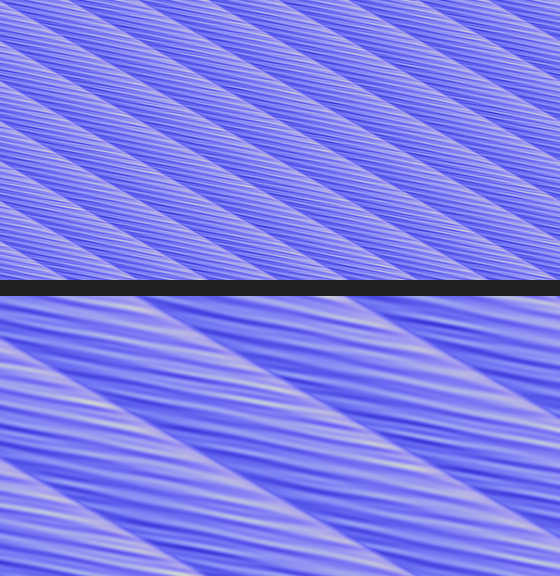
Top, the full canvas; bottom, a detail of the centre.
Write a Shadertoy shader that draws this texture map.

```glsl
#define STRANDS vec2(8.0, 7.0)   // diagonal strands across and down
#define FIBRES vec2(20.0, 49.0)  // fibres across and down
#define STRAND_TILT 0.118
#define FIBRE_TILT 0.118
#define STREAK_TILT 0.056
#define CREASE 0.05              // crease width as a share of a strand
#define STREAK_WAVES 9

const float TAU = 6.2831853;

float hash(float n) {
    return fract(sin(n * 12.9898) * 43758.547);
}

// Layered sines with whole-number frequencies, finer than the fibres
float streaks(vec2 uv) {
    float sum = 0.0;
    for (int i = 0; i < STREAK_WAVES; i++) {
        float n = float(i);
        float scale = mix(1.6, 2.3, n / float(STREAK_WAVES - 1));
        vec2 freq = round(FIBRES * scale + vec2(40.0 * (hash(n + 1.0) - 0.5), 0.0));
        sum += sin(TAU * (dot(freq, uv) + hash(n + 31.0)));
    }
    return sum / sqrt(float(STREAK_WAVES));
}

// Rounded strand slope: light upper side falling to a dark lower side
float strandSlope(float t, float edge) {
    float body = 1.0 - 2.0 * t;
    return mix(-1.0, body, smoothstep(0.0, edge, t));
}

// Tangent-space normal colour for a slope in red and green
vec3 normalColour(vec2 slope) {
    vec2 rg = vec2(0.505, 0.507) + slope;
    float bend = dot(slope, slope);
    return vec3(rg, 0.955 - 0.70 * bend);
}

void mainImage(out vec4 fragColor, in vec2 fragCoord) {
    vec2 uv = fragCoord / iResolution.xy;

    // Strand position: 0 at the upper edge, 1 at the lower edge
    float t = fract(-dot(STRANDS, uv));
    float pixel = length(STRANDS / iResolution.xy);
    float strand = strandSlope(t, max(CREASE, 1.5 * pixel));

    // Even fibres, repeated alike in every strand
    float phase = TAU * dot(FIBRES, uv);
    float fibre = sin(phase + 0.4 * sin(phase));
    float cover = smoothstep(0.0, 0.14, t) * (1.0 - 0.4 * smoothstep(0.88, 1.0, t));

    // Fine broken threads
    float streak = streaks(uv) * mix(0.4, 1.0, cover);

    // Strands lean both ways, fibres lean mostly vertically
    vec2 slope = STRAND_TILT * strand * vec2(1.05, 1.0)
               + FIBRE_TILT * fibre * cover * vec2(0.92, 1.08)
               + STREAK_TILT * streak * vec2(0.92, 1.08);

    // Warm rim along the upper edge
    float rim = smoothstep(0.0, CREASE, t) * (1.0 - smoothstep(CREASE, 0.2, t));
    slope += rim * vec2(0.055, 0.03);

    fragColor = vec4(clamp(normalColour(slope), 0.0, 1.0), 1.0);
}
```
